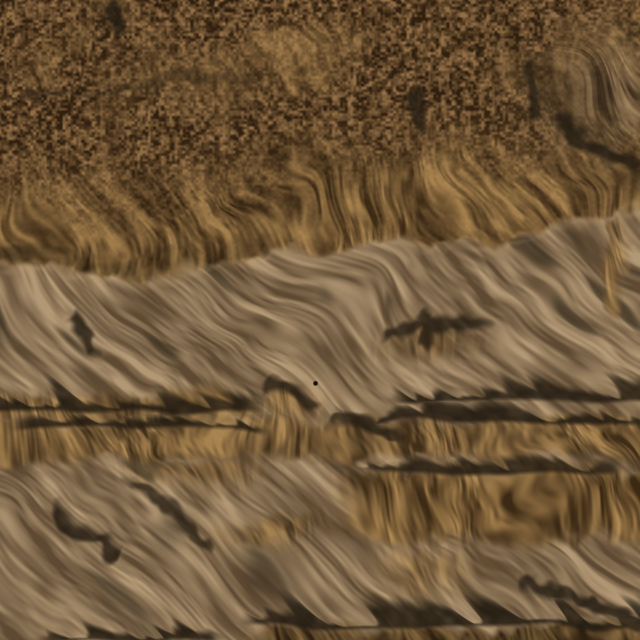
Write a Shadertoy shader that draws this texture.

```glsl
// Aerial view of a wheat field: standing crop above, wind-flattened straw and shadowed tufts below.

float hash(vec2 p) {
    return fract(sin(dot(p, vec2(127.1, 311.7))) * 43758.5453);
}

float noise(vec2 p) {
    vec2 i = floor(p), f = fract(p);
    f = f * f * (3.0 - 2.0 * f);
    return mix(mix(hash(i), hash(i + vec2(1, 0)), f.x),
               mix(hash(i + vec2(0, 1)), hash(i + vec2(1, 1)), f.x), f.y);
}

vec2 warp(vec2 p, float scale, float amount) {
    return p + amount * (vec2(noise(p * scale), noise(p * scale + 37.0)) - 0.5);
}

// Noise stretched along a direction
float strand(vec2 p, float angle, float freq, float stretch) {
    vec2 dir = vec2(cos(angle), sin(angle));
    vec2 q = vec2(dot(p, dir) / stretch, dot(p, vec2(-dir.y, dir.x)));
    return noise(q * freq + 50.0);
}

float fibers(vec2 p, float angle, float stretch) {
    float sum = 0.0, weight = 0.41, freq = 55.0;
    for (int i = 0; i < 3; i++) {
        sum += weight * strand(p + float(i) * 3.7, angle, freq, stretch);
        freq *= 1.9;
        weight *= 0.8;
    }
    return clamp(sum * 2.0 - 0.5, 0.0, 1.0);
}

float span(float v, float lo, float hi, float soft) {
    return smoothstep(lo - soft, lo + soft, v) * (1.0 - smoothstep(hi - soft, hi + soft, v));
}

float blob(vec2 p, vec2 center, vec2 radius) {
    vec2 q = (p - center) / radius;
    return exp(-dot(q, q));
}

// Soft stroke between the points ends.xy and ends.zw
float streak(vec2 p, vec4 ends, float width) {
    vec2 pa = p - ends.xy, ba = ends.zw - ends.xy;
    float t = clamp(dot(pa, ba) / dot(ba, ba), 0.0, 1.0);
    return 1.0 - smoothstep(width * 0.2, width, length(pa - ba * t));
}

// Leaning shadows with a firm base and ragged top; row = left, right, base, height
float shadowRow(vec2 p, vec4 row) {
    float d = p.y - row.z - 0.016 * (noise(vec2(p.x * 14.0, row.z * 70.0)) - 0.5);
    float lean = p.x + 1.1 * d;
    float tuft = mix(noise(vec2(lean * 24.0, row.z * 90.0)), noise(vec2(lean * 75.0, row.z * 40.0)), 0.35);
    float h = row.w * smoothstep(0.2, 0.8, tuft);
    return span(p.x, row.x, row.y, 0.02) * smoothstep(-0.006, 0.004, d)
         * (1.0 - smoothstep(h * 0.5, h + 0.005, d));
}

float cropEdge(float x) {
    return 0.585 - 0.02 * exp(-pow((x - 0.2) / 0.1, 2.0))
         + 0.035 * smoothstep(0.2, 0.6, x) + 0.05 * smoothstep(0.75, 1.0, x);
}

vec3 flatStraw(vec2 p) {
    vec2 q = warp(warp(p, 5.0, 0.07), 16.0, 0.018);
    vec3 col = mix(vec3(0.37, 0.29, 0.2), vec3(0.7, 0.595, 0.455), fibers(q, -0.68, 7.0));
    float gap = smoothstep(0.68, 0.9, strand(q, -0.72, 34.0, 4.0)) * smoothstep(0.3, 0.65, noise(p * 9.0));
    return mix(col, vec3(0.22, 0.18, 0.12), 0.7 * gap);
}

vec3 goldStraw(vec2 p) {
    vec2 q = warp(warp(p, 8.0, 0.07), 22.0, 0.022);
    return mix(vec3(0.23, 0.16, 0.08), vec3(0.68, 0.53, 0.32), fibers(q, -1.2, 4.5));
}

vec3 standingCrop(vec2 p, vec3 gold, float rise) {
    float grain = noise(p * 130.0) + noise(p * 240.0 + 9.0);
    vec3 heads = mix(vec3(0.19, 0.125, 0.06), vec3(0.57, 0.43, 0.27), clamp(grain * 0.85 - 0.4, 0.0, 1.0));
    float patches = mix(noise(p * vec2(6, 9)), noise(p * 17.0), 0.4);
    float fringe = 1.0 - smoothstep(0.06, 0.2, rise + 0.1 * (patches - 0.5));
    return mix(heads, gold, 0.88 * max(fringe, 0.65 * smoothstep(0.42, 0.75, patches)));
}

void mainImage(out vec4 fragColor, in vec2 fragCoord) {
    vec2 p = fragCoord / iResolution.xy;
    vec2 rough = warp(warp(p, 18.0, 0.025), 60.0, 0.014);
    vec3 gold = goldStraw(p);

    // Golden bands and loose tufts (center, radius) over flattened straw
    float tufts = 0.9 * span(rough.y, 0.28, 0.345, 0.014);
    tufts = max(tufts, span(rough.y, 0.155, 0.262, 0.016) * smoothstep(0.5, 0.57, rough.x));
    tufts = max(tufts, span(rough.y, 0.34, 0.385, 0.012) * smoothstep(0.44, 0.36, p.x) * 0.8);
    vec4 clumps[5] = vec4[5](
        vec4(0.67, 0.465, 0.065, 0.024), vec4(0.46, 0.365, 0.05, 0.025), vec4(0.43, 0.175, 0.08, 0.022),
        vec4(0.31, 0.26, 0.09, 0.02), vec4(0.66, 0.11, 0.06, 0.03));
    for (int i = 0; i < 5; i++) tufts = max(tufts, 0.85 * blob(rough, clumps[i].xy, clumps[i].zw));
    vec3 col = mix(flatStraw(p), gold, tufts);
    col = mix(col, gold * 0.78, span(rough.y, -0.1, 0.025, 0.01) * smoothstep(0.36, 0.44, p.x));

    // Standing crop with its pale bent rim
    float rise = rough.y - cropEdge(p.x);
    col = mix(col, standingCrop(p, gold, rise), smoothstep(-0.007, 0.007, rise));
    col *= 1.0 - 0.4 * span(rise, 0.003, 0.028, 0.008) * span(p.x, -0.1, 0.4, 0.05) * noise(p * 30.0);
    col = mix(col, vec3(0.7, 0.58, 0.41), 0.4 * span(rise, -0.012, 0.006, 0.006) * noise(p * vec2(20, 110)));

    // Trampled patch and pale strip on the right
    float bent = fibers(warp(p, 10.0, 0.11), -0.45, 5.0);
    col = mix(col, mix(vec3(0.19, 0.14, 0.09), vec3(0.69, 0.57, 0.41), bent),
              0.9 * blob(rough, vec2(0.96, 0.85), vec2(0.1, 0.085)));
    col = mix(col, gold * 1.15, 0.7 * streak(rough, vec4(0.962, 0.64, 0.958, 0.53), 0.022));

    // Rows of cast shadow
    vec4 rows[7] = vec4[7](
        vec4(-0.05, 0.4, 0.355, 0.062), vec4(0.03, 0.41, 0.328, 0.019), vec4(0.53, 1.05, 0.343, 0.036),
        vec4(0.62, 1.05, 0.375, 0.045), vec4(0.57, 0.96, 0.265, 0.036), vec4(0.07, 0.34, 0.002, 0.044),
        vec4(0.39, 1.05, 0.022, 0.055));
    float shade = 0.0;
    for (int i = 0; i < 7; i++) shade = max(shade, shadowRow(p, rows[i]));

    // Single hollows, then faint furrows
    vec4 hollows[11] = vec4[11](
        vec4(0.61, 0.488, 0.75, 0.492), vec4(0.67, 0.5, 0.675, 0.465), vec4(0.11, 0.505, 0.15, 0.455),
        vec4(0.43, 0.395, 0.495, 0.37), vec4(0.54, 0.35, 0.62, 0.325), vec4(0.1, 0.195, 0.18, 0.14),
        vec4(0.83, 0.1, 1, 0.03), vec4(0.88, 0.81, 0.98, 0.735), vec4(0.835, 0.91, 0.845, 0.83),
        vec4(0.655, 0.86, 0.658, 0.8), vec4(0.17, 0.985, 0.19, 0.955));
    for (int i = 0; i < 11; i++) shade = max(shade, 0.95 * streak(rough, hollows[i], 0.017));
    shade = max(shade, 0.8 * streak(rough, vec4(0.2, 0.24, 0.33, 0.155), 0.014));
    shade = max(shade, 0.4 * streak(rough, vec4(0.04, 0.845, 0.4, 0.885), 0.013));
    col = mix(col, vec3(0.14, 0.11, 0.07), shade * (0.72 + 0.22 * noise(p * 70.0)));

    // Small dark speck
    col = mix(col, vec3(0.08, 0.06, 0.04), 1.0 - smoothstep(0.002, 0.005, length(p - vec2(0.493, 0.401))));
    fragColor = vec4(col, 1.0);
}
```
